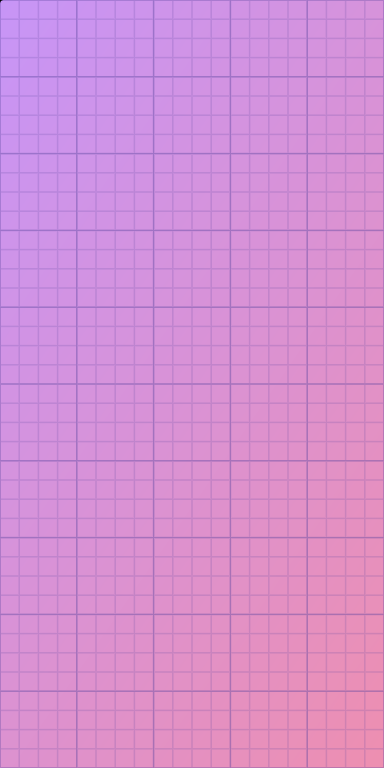
A Shadertoy shader for this pattern:

```glsl
// Graph-paper grid of fine and bold lines over a diagonal violet-to-pink gradient.
#define BOLD_CELLS 5.0          // bold cells across the canvas width
#define SUBDIVISIONS 4.0        // fine cells per bold cell
#define LINE_WIDTH 0.0040       // in canvas widths
#define BOLD_OPACITY 0.42
#define FINE_OPACITY 0.19
#define CORNER_RADIUS 0.010     // rounded upper-left corner
#define ACROSS 0.42             // horizontal share of the gradient
#define VIOLET vec3(0.780, 0.584, 0.968)
#define ORCHID vec3(0.852, 0.573, 0.837)
#define PINK vec3(0.932, 0.560, 0.690)
#define INK vec3(0.35, 0.27, 0.62)

// Coverage of a square grid's lines, smoothed over one pixel.
float gridLines(vec2 p, float cells, float pixel) {
    vec2 cell = p * cells;
    vec2 dist = abs(cell - round(cell)) / cells;
    vec2 coverage = clamp((0.5 * LINE_WIDTH - dist) / pixel + 0.5, 0.0, 1.0);
    return max(coverage.x, coverage.y);
}

// Coverage of the area kept inside the rounded upper-left corner.
float cornerMask(vec2 p, float top, float pixel) {
    vec2 q = vec2(CORNER_RADIUS - p.x, p.y - top + CORNER_RADIUS);
    float dist = length(max(q, 0.0)) - CORNER_RADIUS;
    return clamp(0.5 - dist / pixel, 0.0, 1.0);
}

// Three-stop gradient of nearly even brightness.
vec3 background(vec2 uv) {
    float t = mix(1.0 - uv.y, uv.x, ACROSS);
    vec3 upper = mix(VIOLET, ORCHID, 2.0 * t);
    vec3 lower = mix(ORCHID, PINK, 2.0 * t - 1.0);
    return t < 0.5 ? upper : lower;
}

void mainImage(out vec4 fragColor, in vec2 fragCoord) {
    vec2 p = fragCoord / iResolution.x;
    float pixel = 1.0 / iResolution.x;
    vec3 color = background(fragCoord / iResolution.xy);

    // Bold lines take precedence over fine ones
    float fine = FINE_OPACITY * gridLines(p, BOLD_CELLS * SUBDIVISIONS, pixel);
    float bold = BOLD_OPACITY * gridLines(p, BOLD_CELLS, pixel);
    color = mix(color, INK, max(fine, bold));

    // Dark cut at the corner
    color *= cornerMask(p, iResolution.y / iResolution.x, pixel);
    fragColor = vec4(color, 1.0);
}
```
